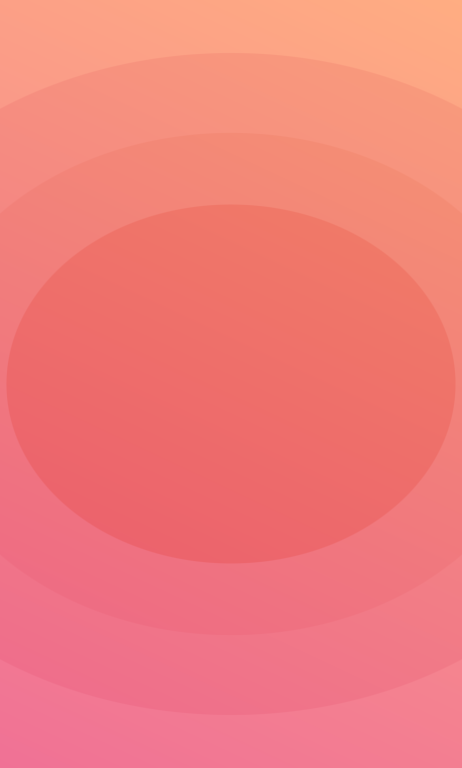
Give the GLSL for this background, as a WebGL 2 fragment shader.

```glsl
#version 300 es
precision highp float;
// Concentric translucent-looking ellipses over a diagonal pink to orange gradient.

uniform vec2 u_resolution;
out vec4 outColor;

const vec2 CENTER = vec2(0.5);
const vec2 GRADIENT_AXIS = vec2(0.22, 0.78);

// Position along the tilted gradient: 0 at lower left, 1 at upper right.
float gradientPosition(vec2 uv) {
    return 0.5 + dot(uv - CENTER, GRADIENT_AXIS);
}

// Antialiased coverage of an ellipse with radii given as canvas fractions.
float ellipseMask(vec2 uv, vec2 radii) {
    float edge = length((uv - CENTER) / radii) - 1.0;
    float halfWidth = 0.7 * fwidth(edge);
    return 1.0 - smoothstep(-halfWidth, halfWidth, edge);
}

// Paints one ellipse, filled with its own gradient, over the base colour.
vec3 paintEllipse(vec3 base, vec2 uv, vec2 radii, vec3 low, vec3 high) {
    vec3 fill = mix(low, high, gradientPosition(uv));
    return mix(base, fill, ellipseMask(uv, radii));
}

void main() {
    vec2 uv = gl_FragCoord.xy / u_resolution;

    // Backdrop
    vec3 color = mix(vec3(0.941, 0.443, 0.585), vec3(1.0, 0.678, 0.510),
                     gradientPosition(uv));

    // Outer, middle and inner ellipses
    color = paintEllipse(color, uv, vec2(0.900, 0.431),
                         vec3(0.930, 0.408, 0.553), vec3(0.980, 0.624, 0.478));
    color = paintEllipse(color, uv, vec2(0.681, 0.327),
                         vec3(0.927, 0.382, 0.533), vec3(0.965, 0.596, 0.439));
    color = paintEllipse(color, uv, vec2(0.486, 0.2337),
                         vec3(0.914, 0.330, 0.438), vec3(0.953, 0.533, 0.396));

    outColor = vec4(color, 1.0);
}
```
